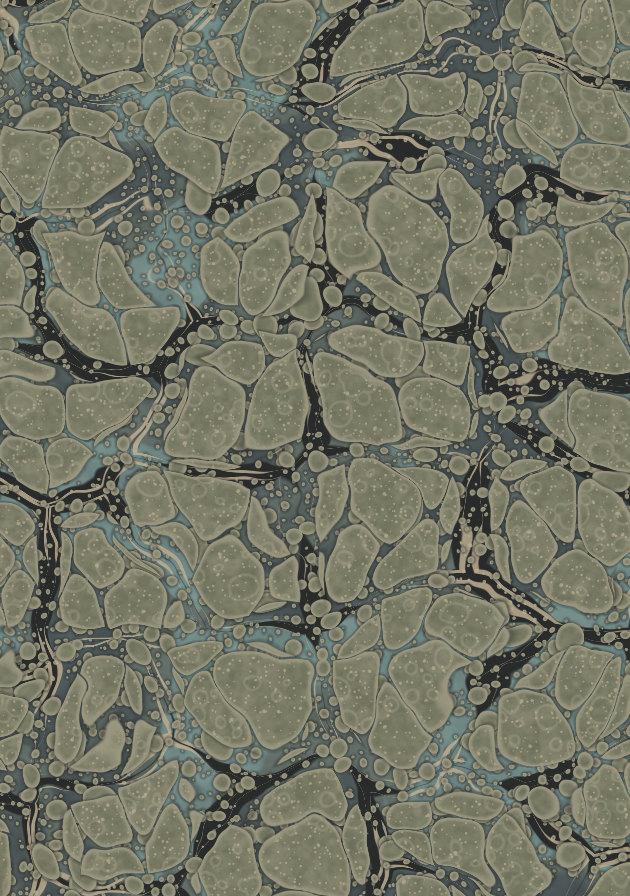
This texture is drawn by a WebGL 1 fragment shader. Its source:

```glsl
precision highp float;
// Marbled paper: clumps of olive stones with pale rims on a slate and teal bath.
// Nested rounded Voronoi cells form the clumps, hashed discs the pebbles,
// and warped cell borders the ink veins with their cream threads.
uniform vec2 u_resolution;

const vec3 INK = vec3(0.16, 0.17, 0.165);
const vec3 SLATE = vec3(0.295, 0.335, 0.34);
const vec3 MOSS = vec3(0.375, 0.42, 0.395);
const vec3 TEAL = vec3(0.44, 0.535, 0.52);
const vec3 STONE = vec3(0.465, 0.47, 0.385);
const vec3 LIGHT = vec3(0.60, 0.585, 0.495);
const vec3 CREAM = vec3(0.74, 0.68, 0.57);

float hash(vec2 p) {
  return fract(sin(dot(p, vec2(127.1, 311.7))) * 43758.5453);
}

vec2 hash2(vec2 p) {
  return vec2(hash(p), hash(p + 57.3));
}

float noise(vec2 p) {
  vec2 i = floor(p), f = fract(p);
  f = f * f * (3.0 - 2.0 * f);
  return mix(mix(hash(i), hash(i + vec2(1, 0)), f.x),
             mix(hash(i + vec2(0, 1)), hash(i + vec2(1, 1)), f.x), f.y);
}

float fbm(vec2 p) {
  return 0.55 * noise(p) + 0.3 * noise(p * 2.1 + 9.0) + 0.15 * noise(p * 4.3 + 31.0);
}

vec2 warp(vec2 p, float freq) {
  return vec2(noise(p * freq), noise(p * freq + 71.0)) - 0.5;
}

// Voronoi cell: x rounded border distance, y exact border distance, z cell id
vec3 cells(vec2 p) {
  vec2 i = floor(p), nearest = vec2(9.0), owner = i;
  for (int y = -1; y <= 1; y++)
    for (int x = -1; x <= 1; x++) {
      vec2 c = i + vec2(x, y);
      vec2 v = c + 0.1 + 0.8 * hash2(c) - p;
      if (dot(v, v) < dot(nearest, nearest)) { nearest = v; owner = c; }
    }
  float sum = 0.0, border = 9.0;
  for (int y = -2; y <= 2; y++)
    for (int x = -2; x <= 2; x++) {
      vec2 c = owner + vec2(x, y);
      vec2 v = c + 0.1 + 0.8 * hash2(c) - p;
      if (x != 0 || y != 0) {
        float d = dot(0.5 * (v + nearest), normalize(v - nearest));
        sum += exp(-11.0 * d);
        border = min(border, d);
      }
    }
  return vec3(-log(sum) / 11.0, border, hash(owner + 5.5));
}

// Signed distance to discs scattered on a jittered grid
float pebbles(vec2 p, float scale, float density, float size) {
  p *= scale;
  vec2 i = floor(p);
  float d = 1.0;
  for (int y = -1; y <= 1; y++)
    for (int x = -1; x <= 1; x++) {
      vec2 c = i + vec2(x, y);
      vec2 center = c + 0.5 + 0.7 * (hash2(c + scale) - 0.5);
      float radius = size * mix(0.4, 1.0, hash(c + 3.7 * scale));
      if (hash(c + 13.1 + scale) < density) d = min(d, length(p - center) - radius);
    }
  return d / scale;
}

// Dark outline, pale rim and body of a stone laid over the paint below
vec3 layStone(vec3 below, float d, float rim, vec3 body, float px) {
  vec3 c = mix(below, INK, 0.4 * (1.0 - smoothstep(0.0, 0.006, d)));
  vec3 fill = mix(LIGHT, body, smoothstep(0.0, rim, -d - 0.001));
  return mix(c, fill, 1.0 - smoothstep(-px, px, d));
}

void main() {
  vec2 p = gl_FragCoord.xy / u_resolution.x;
  float px = 0.6 / u_resolution.x;
  vec2 q = p + 0.08 * warp(p, 6.0) + 0.032 * warp(p, 14.0) + 0.009 * warp(p, 36.0);
  vec2 wobble = p + 0.009 * warp(p, 28.0);
  float grain = fbm(p * 95.0);

  // Bath of slate and moss with flowing teal patches
  float flow = fbm(q * 6.0 + 1.5 * warp(q, 5.0));
  vec3 color = mix(SLATE, MOSS, smoothstep(0.40, 0.47, flow));
  color = mix(color, TEAL, smoothstep(0.53, 0.56, flow));
  color *= 0.88 + 0.24 * fbm(q * vec2(18.0, 30.0));

  // Ink veins and cream threads along the clump borders
  vec3 clump = cells(q * vec2(3.7, 4.7) + 2.0);
  float vein = clump.y / 4.2;
  float width = 0.021 * smoothstep(0.3, 0.75, noise(q * 8.0 + 40.0));
  color = mix(color, INK, 1.0 - smoothstep(width - 0.002, width + 0.002, vein));
  float thread = abs(vein - 0.014 * noise(q * 22.0));
  float thick = 0.0035 * smoothstep(0.4, 0.8, noise(q * 13.0 + 17.0));
  float threads = 1.0 - smoothstep(thick - px, thick + px, thread);

  // Loose pebbles, small to large
  vec3 body = STONE * (0.93 + 0.16 * grain);
  color = layStone(color, pebbles(wobble, 85.0, 0.38, 0.34), 0.003, body, px);
  color = mix(color, CREAM, 0.85 * threads);
  color = layStone(color, pebbles(wobble, 46.0, 0.45, 0.40), 0.005, body, px);
  color = layStone(color, pebbles(wobble, 27.0, 0.45, 0.42), 0.007, body, px);
  color = layStone(color, pebbles(q, 15.0, 0.38, 0.40), 0.008, body, px);

  // Clumps split into rounded stones, with bubbles and speckles inside
  vec3 stone = cells(q * vec2(10.0, 8.5) + 11.0);
  float inner = clump.x / 4.2 - 0.006 - 0.024 * stone.z;
  float d = -min(inner, stone.x / 9.2 - 0.0005);
  float bubble = min(pebbles(wobble + 4.0, 30.0, 0.42, 0.36), pebbles(wobble, 19.0, 0.35, 0.4));
  float ring = 1.0 - smoothstep(0.001, 0.0035, abs(bubble));
  body = mix(body, LIGHT, 0.5 * ring + 0.3 * smoothstep(0.5, 0.72, fbm(p * 38.0)));
  float specks = min(pebbles(wobble, 60.0, 0.25, 0.19), pebbles(p, 125.0, 0.32, 0.26));
  body = mix(body, CREAM, 0.7 * (1.0 - smoothstep(-0.001, 0.001, specks)));
  color = layStone(color, d, 0.007, body, px);

  gl_FragColor = vec4(color * (0.97 + 0.06 * grain), 1.0);
}
```
